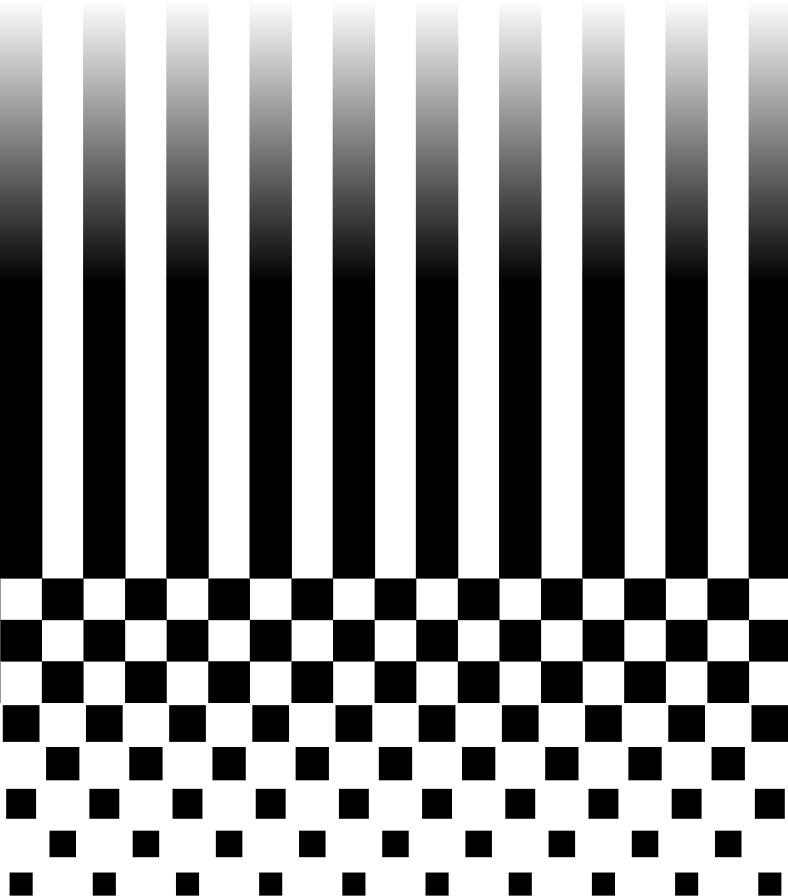
A Shadertoy shader for this pattern:

```glsl
// Black stripes fading up into white, breaking below into a checkerboard of shrinking squares.

const float ASPECT = 0.88;          // pattern width in units of its height
const float PITCH = 0.0929;         // distance between stripe centres
const float FIRST_CENTRE = 0.0236;  // centre of the leftmost stripe
const float STRIPE_HALF = 0.0237;
const float STRIPE_BOTTOM = 0.3542;
const float FADE_BOTTOM = 0.684;
const float TOP_ROW = 0.3311;       // centre height of the first checker row
const int ROWS = 8;
const float FULL_ROWS = 3.0;        // rows that keep full-size squares

const vec3 PAPER = vec3(1.0);
const vec3 INK = vec3(0.0);

// Antialiased coverage from a signed distance
float coverage(float dist, float pixel) {
    return clamp(0.5 - dist / pixel, 0.0, 1.0);
}

// Signed offset to the nearest centre of a repeated column
float repeatOffset(float x, float centre, float pitch) {
    return (fract((x - centre) / pitch + 0.5) - 0.5) * pitch;
}

// Stripes cut at the bottom, fading linearly towards the top
float stripes(vec2 p, vec2 pixel) {
    float column = abs(repeatOffset(p.x, FIRST_CENTRE, PITCH)) - STRIPE_HALF;
    float fade = clamp((1.0 - p.y) / (1.0 - FADE_BOTTOM), 0.0, 1.0);
    return coverage(column, pixel.x) * coverage(STRIPE_BOTTOM - p.y, pixel.y) * fade;
}

// One row of squares; alternate rows shift by half a pitch
float checkerRow(vec2 p, float row, vec2 pixel) {
    float shrinkStep = max(row - FULL_ROWS, 0.0);
    float halfSize = row < FULL_ROWS ? 0.0233 : 0.0205 - 0.0019 * shrinkStep;
    float rowCentre = TOP_ROW - 0.0462 * min(row, FULL_ROWS) - 0.0448 * shrinkStep;
    float shift = (1.0 - mod(row, 2.0)) * 0.5 * PITCH;
    float dx = abs(repeatOffset(p.x, FIRST_CENTRE + shift, PITCH)) - halfSize;
    float dy = abs(p.y - rowCentre) - halfSize;
    return coverage(dx, pixel.x) * coverage(dy, pixel.y);
}

void mainImage(out vec4 fragColor, in vec2 fragCoord) {
    vec2 extent = vec2(ASPECT, 1.0);
    vec2 pixel = extent / iResolution.xy;
    vec2 p = fragCoord * pixel;

    // Combine stripes and rows into one ink mask
    float ink = stripes(p, pixel);
    for (int i = 0; i < ROWS; i++) {
        ink = max(ink, checkerRow(p, float(i), pixel));
    }
    fragColor = vec4(mix(PAPER, INK, ink), 1.0);
}
```
